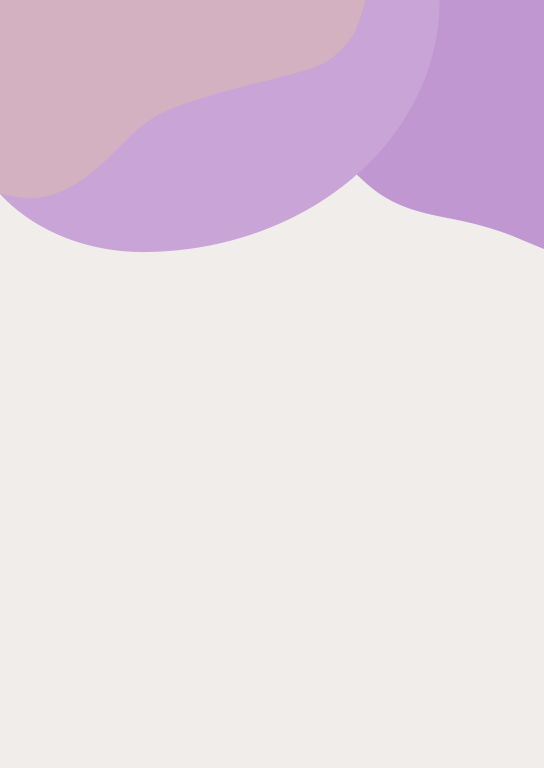
A Shadertoy shader for this background:

```glsl
const vec2 GRID = vec2(542.0, 768.0); // design units across the canvas
const int KNOTS = 9;

const vec3 PAPER = vec3(0.942, 0.929, 0.917);
const vec3 VIOLET = vec3(0.755, 0.592, 0.824);
const vec3 LILAC = vec3(0.788, 0.643, 0.843);
const vec3 ROSE = vec3(0.828, 0.694, 0.757);

// Cubic between two knots, each holding x, y and slope
float hermite(float x, vec3 a, vec3 b) {
    float span = b.x - a.x;
    float t = (x - a.x) / span;
    float s = 1.0 - t;
    return s * s * ((1.0 + 2.0 * t) * a.y + t * span * a.z)
         + t * t * ((1.0 + 2.0 * s) * b.y - s * span * b.z);
}

// Height of a smooth edge, continued straight past its ends
float edgeHeight(float x, vec3 knots[KNOTS]) {
    vec3 end = x < knots[0].x ? knots[0] : knots[KNOTS - 1];
    float y = end.y + end.z * (x - end.x);
    for (int i = 0; i < KNOTS - 1; i++) {
        if (x >= knots[i].x && x < knots[i + 1].x) {
            y = hermite(x, knots[i], knots[i + 1]);
        }
    }
    return y;
}

// Positive inside a hanging lobe made of two quarter ellipses
float lobe(vec2 p, float middle, float bottom, vec2 leftRadii, vec2 rightRadii) {
    vec2 radii = p.x < middle ? leftRadii : rightRadii;
    vec2 offset = vec2(p.x - middle, max(p.y - bottom + radii.y, 0.0));
    return 1.0 - length(offset / radii);
}

// Antialiased coverage of the region where the field is positive
float coverage(float field) {
    float pixel = length(vec2(dFdx(field), dFdy(field)));
    return clamp(0.5 + field / max(pixel, 1e-5), 0.0, 1.0);
}

void mainImage(out vec4 fragColor, in vec2 fragCoord) {
    vec2 uv = fragCoord / iResolution.xy;
    vec2 p = vec2(uv.x, 1.0 - uv.y) * GRID; // y runs down from the top

    vec3 violetEdge[KNOTS] = vec3[KNOTS](
        vec3(330, 146, 1.2), vec3(354, 173, 1.0), vec3(375, 191.5, 0.74),
        vec3(400, 205.5, 0.42), vec3(425, 213.5, 0.25), vec3(465, 222, 0.23),
        vec3(500, 232, 0.34), vec3(525, 242, 0.42), vec3(542, 249, 0.4));
    vec3 roseEdge[KNOTS] = vec3[KNOTS](
        vec3(0, 193, 0.33), vec3(30, 198, 0.0), vec3(70, 187, -0.52),
        vec3(130, 136, -1.0), vec3(150, 119.5, -0.65), vec3(205, 97, -0.32),
        vec3(305, 70, -0.3), vec3(350, 37.5, -1.4), vec3(364, 0, -4.0));

    // Layers from back to front
    float violet = coverage(edgeHeight(p.x, violetEdge) - p.y);
    float lilac = coverage(lobe(p, 142.0, 252.0, vec2(178, 146), vec2(296, 252)));
    float rose = coverage(edgeHeight(p.x, roseEdge) - p.y);

    vec3 color = mix(PAPER, VIOLET, violet);
    color = mix(color, LILAC, lilac);
    color = mix(color, ROSE, rose);
    fragColor = vec4(color, 1.0);
}
```
